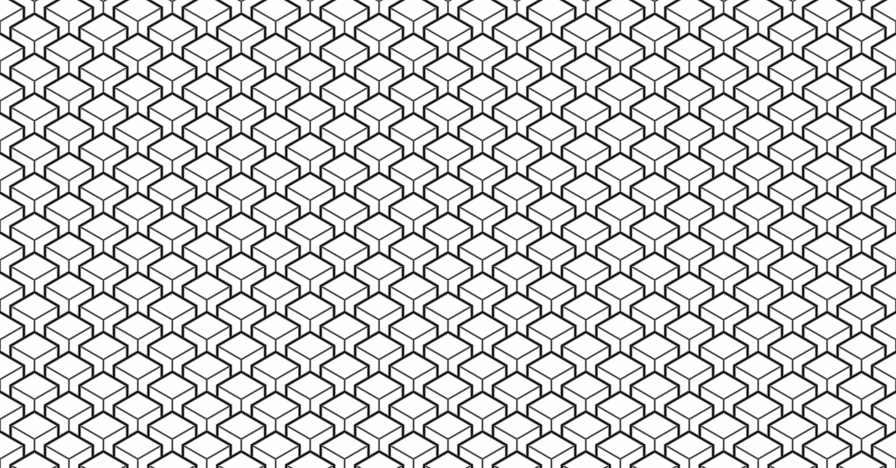
Write a WebGL 2 fragment shader that draws this pattern.

```glsl
#version 300 es
precision highp float;
// Black line drawing of overlapping isometric boxes on white, 13 columns wide.

uniform vec2 u_resolution;
out vec4 fragColor;

const float COLUMNS = 13.0;         // boxes across the canvas
const float SLOPE = 0.57735;        // rise of a 30 degree edge
const float ROW_STEP = SLOPE;       // vertical repeat, in column widths
const float HALF_WIDTH = 0.347;     // half the width of a box
const float BOLD_HALF = 0.0178;     // half thickness of the silhouette
const float FINE_HALF = 0.0097;     // half thickness of the inner edges
const float CENTER_APEX = 0.311;    // height of an apex above the middle
const vec3 PAPER = vec3(0.995);
const vec3 INK = vec3(0.05);

float segmentDistance(vec2 p, vec2 a, vec2 b) {
    vec2 ab = b - a;
    float t = clamp(dot(p - a, ab) / dot(ab, ab), 0.0, 1.0);
    return length(p - a - ab * t);
}

// Distances to the bold (x) and fine (y) edges of a box with its apex at zero
vec2 boxEdges(vec2 p, float halfWidth) {
    p.x = abs(p.x);
    float drop = halfWidth * SLOPE;
    vec2 corner = vec2(halfWidth, -drop);
    vec2 front = vec2(0.0, -2.0 * drop);
    // The side stops where the box in the next column covers it
    vec2 sideEnd = vec2(halfWidth, -0.5 * ROW_STEP - (0.5 - halfWidth) * SLOPE);
    float bold = min(segmentDistance(p, vec2(0.0), corner),
                     segmentDistance(p, corner, sideEnd));
    float fine = min(segmentDistance(p, corner, front),
                     segmentDistance(p, front, vec2(0.0, -ROW_STEP)));
    return vec2(bold, fine);
}

// Smooth coverage that keeps its weight even for lines thinner than a pixel
float strokeCoverage(float dist, float halfThickness, float softness) {
    return smoothstep(-softness, softness, dist + halfThickness)
         - smoothstep(-softness, softness, dist - halfThickness);
}

void main() {
    float unit = COLUMNS / u_resolution.x;
    vec2 p = (gl_FragCoord.xy - 0.5 * u_resolution) * unit;
    p.y -= CENTER_APEX;

    // Two interleaved grids, each with the apex below and the apex above
    vec2 edges = vec2(10.0);
    for (int grid = 0; grid < 2; grid++) {
        vec2 q = p - 0.5 * float(grid) * vec2(1.0, ROW_STEP);
        q.x = fract(q.x + 0.5) - 0.5;
        q.y = mod(q.y, ROW_STEP);
        for (int row = 0; row < 2; row++) {
            vec2 local = q - vec2(0.0, ROW_STEP * float(row));
            edges = min(edges, boxEdges(local, HALF_WIDTH));
        }
    }

    // Ink on paper
    float softness = 1.1 * unit;
    float bold = strokeCoverage(edges.x, BOLD_HALF, softness);
    float fine = strokeCoverage(edges.y, FINE_HALF, softness);
    fragColor = vec4(mix(PAPER, INK, max(bold, fine)), 1.0);
}
```
